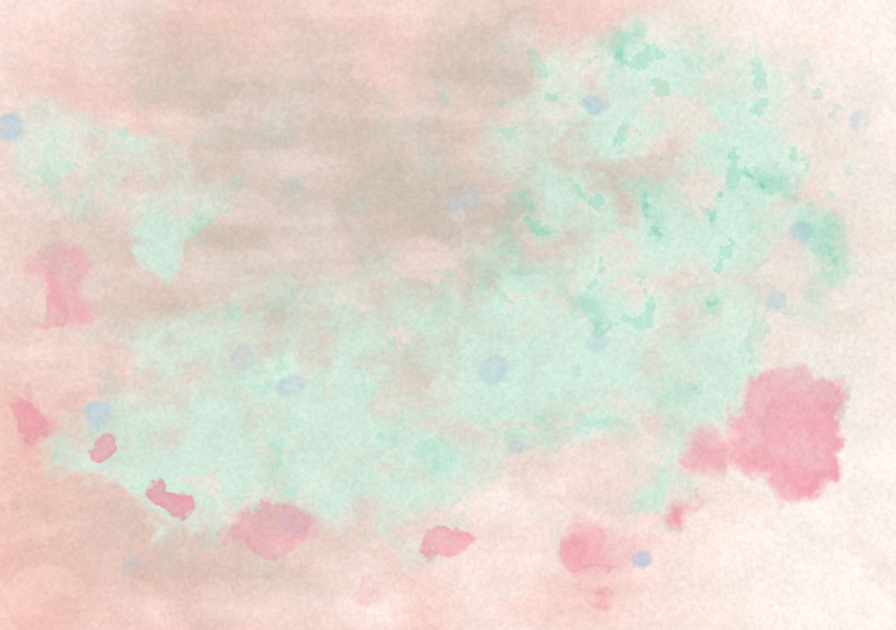
Write a Shadertoy shader that draws this background.

```glsl
// Mottled watercolour paper: peach, taupe and mint washes with rose and blue blots.
#define CREAM vec3(0.995, 0.970, 0.945)
#define PEACH vec3(0.955, 0.790, 0.755)
#define TAUPE vec3(0.805, 0.755, 0.705)
#define MINT  vec3(0.800, 0.930, 0.870)
#define TEAL  vec3(0.540, 0.810, 0.710)
#define ROSE  vec3(0.935, 0.580, 0.655)
#define BLUE  vec3(0.730, 0.800, 0.850)
#define ROSE_BLOTS 12
#define BLUE_BLOTS 16
#define EDGE_WARP 0.075
#define GRAIN 0.060

vec2 hash2(vec2 p) {
    vec3 q = fract(p.xyx * vec3(0.1031, 0.1030, 0.0973));
    q += dot(q, q.yzx + 33.33);
    return fract((q.xx + q.yz) * q.zy);
}

float corner(vec2 cell, vec2 offset) {
    float a = 6.2832 * hash2(cell + 57.0).x;
    return dot(vec2(cos(a), sin(a)), offset);
}

float gradientNoise(vec2 p) {
    vec2 i = floor(p), f = fract(p), e = vec2(1.0, 0.0);
    vec2 u = f * f * f * (f * (f * 6.0 - 15.0) + 10.0);
    return 1.5 * mix(mix(corner(i, f), corner(i + e, f - e), u.x),
                     mix(corner(i + e.yx, f - e.yx), corner(i + 1.0, f - 1.0), u.x), u.y);
}

float fbm(vec2 p) {
    float sum = 0.0, amp = 0.55;
    for (int i = 0; i < 6; i++) {
        sum += amp * gradientNoise(p);
        p = mat2(1.6, 1.2, -1.2, 1.6) * p + 7.3;
        amp *= 0.55;
    }
    return sum;
}

// Soft elliptical pool of pigment
float pool(vec2 p, vec2 centre, vec2 radius) {
    return 1.0 - smoothstep(0.30, 1.20, length((p - centre) / radius));
}

// x: filled body, y: dried pigment rim
vec2 blot(vec2 p, vec2 centre, vec2 radius, float blur) {
    float d = (length((p - centre) / radius) - 1.0) * min(radius.x, radius.y);
    return vec2(smoothstep(blur, -blur, d), exp(-abs(d + 0.004) * 280.0));
}

void mainImage(out vec4 fragColor, in vec2 fragCoord) {
    vec2 p = fragCoord / iResolution.y;
    vec2 s = vec2(1.42 * fragCoord.x / iResolution.x, p.y);

    // Shared noise: cloudy, ragged, fine and streaky fields
    vec2 warp = vec2(fbm(p * 7.0), fbm(p * 7.0 + 31.0));
    vec2 q = s + EDGE_WARP * warp;
    float cloud = fbm(p * 2.6 + 4.0);
    float ragged = fbm(p * 5.5 + 0.3 * warp + 17.0);
    float mottle = fbm(p * 9.0 + 0.4 * warp + 63.0);
    float fine = fbm(p * 17.0 + 43.0);
    float streak = fbm(p * vec2(2.2, 15.0) + 9.0);
    vec2 drift = s + 0.16 * vec2(cloud, ragged);

    // Peach ground, fading to bare paper on the right
    float bare = smoothstep(0.92, 1.30, drift.x + 0.08 * streak);
    float peach = 0.58 + 0.6 * cloud + 0.3 * streak + 0.3 * ragged + 0.2 * mottle;
    peach += 0.40 * pool(drift, vec2(0.12, 0.18), vec2(0.38, 0.36));
    vec3 col = mix(CREAM, PEACH, clamp(peach * (1.0 - 0.85 * bare), 0.0, 1.15));

    // Taupe glaze with horizontal brush marks
    float taupe = pool(drift, vec2(0.68, 0.63), vec2(0.82, 0.46));
    taupe = max(taupe, 0.7 * pool(drift, vec2(0.36, 0.18), vec2(0.32, 0.20)));
    col = mix(col, TAUPE, taupe * clamp(0.72 + 0.45 * streak - 0.4 * ragged + 0.3 * mottle, 0.0, 0.95));

    // Mint pools broken by the ground, feathered with faint torn layers
    float mint = pool(drift, vec2(0.48, 0.36), vec2(0.40, 0.25));
    mint = max(mint, pool(drift, vec2(0.94, 0.44), vec2(0.36, 0.28)));
    mint = max(mint, pool(drift, vec2(1.06, 0.76), vec2(0.30, 0.26)));
    mint = max(mint, 0.6 * pool(drift, vec2(0.15, 0.76), vec2(0.20, 0.14)));
    float body = mint * (0.85 + 0.9 * mottle) + 0.75 * ragged * smoothstep(0.0, 0.3, mint);
    float lift = smoothstep(0.05, 0.55, cloud + 0.5 * streak + 0.6 * mottle + 0.2);
    col = mix(col, CREAM, 0.62 * lift * smoothstep(0.1, 0.8, mint));
    col = mix(col, MINT, 0.64 * smoothstep(0.10, 1.05, body));
    float feather = mix(0.02, 0.16, smoothstep(-0.2, 0.3, cloud));
    for (int i = 0; i < 3; i++) {
        float level = 0.34 + 0.24 * float(i);
        float layer = body + 0.35 * fine + 0.3 * fbm(p * 6.0 + 19.0 * float(i));
        col = mix(col, MINT, 0.17 * smoothstep(level - feather, level + feather, layer));
    }

    // Torn gaps where peach shows through the washes
    float gap = fbm(p * vec2(6.0, 8.0) + 0.4 * warp + 91.0) + 0.2 * fine;
    col = mix(col, mix(CREAM, PEACH, 0.58), 0.50 * smoothstep(0.24, 0.34, gap) * mix(0.5, 1.0, mint));

    // Teal bleeding and small spatters, denser at upper right
    float wet = smoothstep(0.0, 0.5, mint + 0.3 * taupe);
    wet *= mix(0.40, 1.0, pool(s, vec2(1.05, 0.72), vec2(0.40, 0.36)));
    float bleed = smoothstep(0.08, 0.60, fbm(p * 8.0 + 71.0) + 0.25 * fine);
    float spatter = smoothstep(0.30, 0.42, fine + 0.35 * mottle);
    col = mix(col, TEAL, wet * (0.55 * bleed + 0.38 * spatter));

    // Pale blue dabs across the sheet
    for (int i = 0; i < BLUE_BLOTS; i++) {
        vec2 h = hash2(vec2(float(i), 5.0)), k = hash2(vec2(float(i), 83.0));
        vec2 centre = vec2(1.42 * fract(float(i) * 0.618 + 0.1 * h.x), 0.08 + 0.75 * h.y);
        vec2 b = blot(s + 0.3 * (q - s), centre, mix(vec2(0.014), vec2(0.030, 0.024), k.x), 0.006);
        col = mix(col, BLUE, clamp(b.x * (0.28 + 0.3 * k.y + 0.7 * fine) + 0.1 * b.y, 0.0, 0.8));
    }

    // Rose blots along the lower arc, some faint, with darker dried rims
    for (int i = 0; i < ROSE_BLOTS; i++) {
        vec2 h = hash2(vec2(float(i), 21.0)), k = hash2(vec2(float(i), 47.0));
        float t = (float(i) + 0.6 * h.x) / float(ROSE_BLOTS);
        float angle = mix(-3.5, -0.2, t);
        vec2 centre = vec2(0.71, 0.46) + mix(0.72, 1.06, h.y) * vec2(0.64, 0.40) * vec2(cos(angle), sin(angle));
        float size = mix(0.020, 0.058, k.x) + 0.05 * smoothstep(0.88, 0.93, t);
        vec2 b = blot(q, centre, size * vec2(1.0, mix(0.8, 1.3, k.y)), mix(0.004, 0.022, h.x));
        float pigment = mix(0.35, 0.68, k.y) + 0.45 * ragged + 0.35 * mottle + 0.25 * fine;
        col = mix(col, ROSE, b.x * clamp(pigment, 0.08, 0.85));
        col = mix(col, ROSE * 0.90, 0.30 * b.y * smoothstep(-0.1, 0.4, cloud + ragged));
    }

    // Paper tooth and pigment granulation
    mat2 turn = mat2(0.8, 0.6, -0.6, 0.8);
    float tooth = gradientNoise(turn * p * 150.0) + 0.7 * gradientNoise(turn * p.yx * 83.0 + 3.0);
    col *= 1.0 + GRAIN * (0.45 * tooth + 0.6 * fine + 0.3 * mottle);
    fragColor = vec4(clamp(col, 0.0, 1.0), 1.0);
}
```
